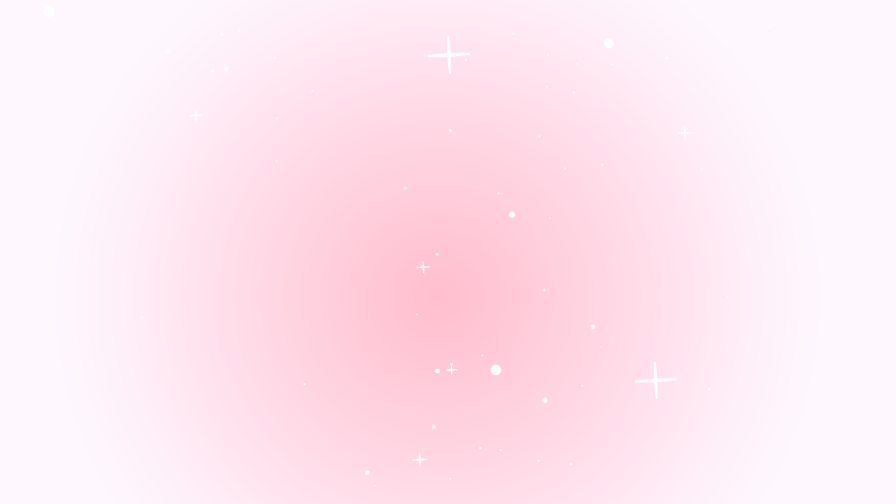
This background is drawn by a Shadertoy shader. Its source:

```glsl
// Lengths are fractions of the canvas height
const vec2 GLOW_CENTER = vec2(0.868, 0.41);
const float GLOW_MID = 0.44;
const float GLOW_END = 0.76;
const vec3 ROSE = vec3(1.0, 0.745, 0.805);
const vec3 BLUSH = vec3(1.0, 0.875, 0.922);
const vec3 MIST = vec3(0.997, 0.967, 0.996);
const vec3 SPARK_COLOR = vec3(1.0, 0.995, 0.995);
const float SPARK_TILT = 0.05;
const float DUST_CELL = 0.065;
const float DUST_OPACITY = 0.75;

// Main accents: x, y, arm length or radius
const vec3 SPARKLES[7] = vec3[7](
    vec3(0.891, 0.891, 0.042), vec3(1.301, 0.245, 0.041),
    vec3(0.840, 0.470, 0.013), vec3(0.896, 0.266, 0.011),
    vec3(0.833, 0.088, 0.015), vec3(1.359, 0.736, 0.014),
    vec3(0.389, 0.771, 0.012));
const vec3 DOTS[11] = vec3[11](
    vec3(0.984, 0.266, 0.0105), vec3(1.208, 0.914, 0.0100),
    vec3(1.016, 0.574, 0.0060), vec3(1.081, 0.206, 0.0055),
    vec3(0.449, 0.863, 0.0050), vec3(0.333, 0.900, 0.0060),
    vec3(0.097, 0.977, 0.0110), vec3(0.868, 0.264, 0.0045),
    vec3(0.729, 0.062, 0.0045), vec3(1.176, 0.352, 0.0045),
    vec3(0.861, 0.153, 0.0040));

float hash(vec2 p) {
    vec3 q = fract(vec3(p.xyx) * 0.1031);
    q += dot(q, q.yzx + 33.33);
    return fract((q.x + q.y) * q.z);
}

float coverage(float dist, float pixel) {
    return smoothstep(pixel, -pixel, dist);
}

// Tapered bar along x
float armDistance(vec2 p, float reach) {
    p = abs(p);
    float halfWidth = (0.0012 + 0.07 * reach) * (1.0 - 0.5 * p.x / reach);
    return max(p.y - halfWidth, p.x - reach);
}

float sparkleDistance(vec2 p, float reach) {
    float c = cos(SPARK_TILT), s = sin(SPARK_TILT);
    p = mat2(c, -s, s, c) * p;
    return min(armDistance(p, reach), armDistance(p.yx, reach * 0.9));
}

float cluster(vec2 p, vec2 center, float radius) {
    vec2 q = (p - center) / radius;
    return exp(-dot(q, q));
}

// Faint specks, denser in three clusters
float dust(vec2 p, float pixel) {
    vec2 cell = floor(p / DUST_CELL);
    vec2 jitter = vec2(hash(cell + 17.0), hash(cell + 41.0));
    vec2 center = (cell + 0.2 + 0.6 * jitter) * DUST_CELL;
    float density = 0.04
        + 0.45 * cluster(center, vec2(0.97, 0.22), 0.20)
        + 0.35 * cluster(center, vec2(1.17, 0.82), 0.22)
        + 0.35 * cluster(center, vec2(0.45, 0.85), 0.16);
    float radius = mix(0.0015, 0.0035, hash(cell + 73.0));
    float present = step(hash(cell), density);
    return present * DUST_OPACITY * coverage(length(p - center) - radius, pixel);
}

vec3 background(vec2 p) {
    float r = distance(p, GLOW_CENTER);
    vec3 inner = mix(ROSE, BLUSH, clamp(r / GLOW_MID, 0.0, 1.0));
    float outer = clamp((r - GLOW_MID) / (GLOW_END - GLOW_MID), 0.0, 1.0);
    return mix(inner, MIST, outer * (1.25 - 0.25 * outer * outer));
}

void mainImage(out vec4 fragColor, in vec2 fragCoord) {
    vec2 p = fragCoord / iResolution.y;
    float pixel = 0.75 / iResolution.y;

    float light = dust(p, pixel);
    for (int i = 0; i < SPARKLES.length(); i++) {
        vec3 star = SPARKLES[i];
        light = max(light, coverage(sparkleDistance(p - star.xy, star.z), pixel));
    }
    for (int i = 0; i < DOTS.length(); i++) {
        vec3 dot3 = DOTS[i];
        light = max(light, coverage(length(p - dot3.xy) - dot3.z, pixel));
    }

    fragColor = vec4(mix(background(p), SPARK_COLOR, light), 1.0);
}
```
